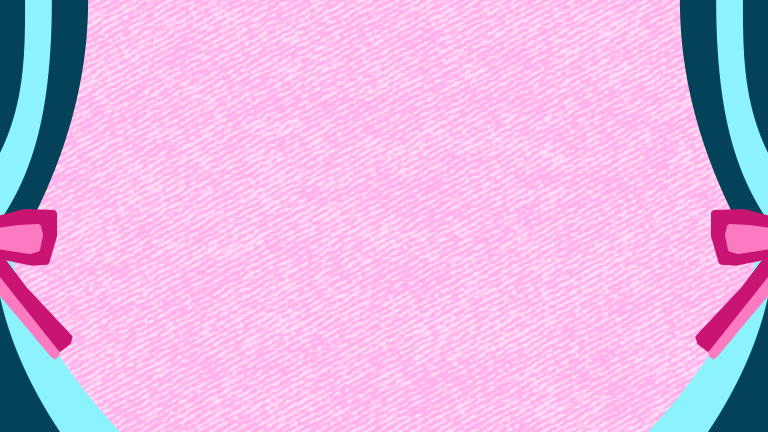
This background is drawn by a Shadertoy shader. Its source:

```glsl
// Pink denim backdrop framed by tied-back teal curtains with ribbon bows.
#define FABRIC_BASE vec3(1.0, 0.685, 0.915)
#define FABRIC_LIGHT vec3(1.0, 0.87, 0.965)
#define NAVY vec3(0.01, 0.26, 0.35)
#define CYAN vec3(0.55, 0.95, 0.99)
#define MAGENTA vec3(0.79, 0.08, 0.45)
#define ROSE vec3(0.99, 0.48, 0.75)
#define TWILL_ANGLE 0.5
#define TWILL_LINES 76.0
#define TIE_HEIGHT 0.46

const int CORNERS = 7;

float hash(vec2 p) {
    return fract(sin(dot(p, vec2(127.1, 311.7))) * 43758.5453);
}

float noise(vec2 p) {
    vec2 cell = floor(p), f = fract(p);
    f = f * f * (3.0 - 2.0 * f);
    float low = mix(hash(cell), hash(cell + vec2(1, 0)), f.x);
    float high = mix(hash(cell + vec2(0, 1)), hash(cell + vec2(1, 1)), f.x);
    return mix(low, high, f.y);
}

// Signed distance to a closed outline, negative inside
float sdOutline(vec2 p, vec2 v[CORNERS]) {
    float d = dot(p - v[0], p - v[0]);
    float side = 1.0;
    for (int i = 0, j = CORNERS - 1; i < CORNERS; j = i, i++) {
        vec2 edge = v[j] - v[i], w = p - v[i];
        vec2 gap = w - edge * clamp(dot(w, edge) / dot(edge, edge), 0.0, 1.0);
        d = min(d, dot(gap, gap));
        bvec3 crossing = bvec3(p.y >= v[i].y, p.y < v[j].y, edge.x * w.y > edge.y * w.x);
        if (all(crossing) || all(not(crossing))) side = -side;
    }
    return side * sqrt(d);
}

float cover(float d) {
    return clamp(0.5 - d * iResolution.y, 0.0, 1.0);
}

// Diagonal twill broken into short, uneven threads
vec3 denim(vec2 p) {
    float c = cos(TWILL_ANGLE), s = sin(TWILL_ANGLE);
    vec2 thread = vec2(c * p.x + s * p.y, c * p.y - s * p.x);
    float wobble = noise(p * 45.0) - 0.5;
    float twill = 0.5 + 0.5 * sin(6.2832 * thread.y * TWILL_LINES + 2.4 * wobble);
    float flecks = noise(thread * vec2(105.0, 170.0));
    float grain = noise(p * vec2(190.0, 230.0) + 31.0);
    float wear = noise(p * vec2(9.0, 24.0)) + noise(p * vec2(38.0, 17.0) + 7.0) - 1.0;
    float light = 0.38 * twill + 0.42 * flecks + 0.25 * grain + 0.12 * wear;
    return mix(FABRIC_BASE, FABRIC_LIGHT, smoothstep(0.28, 0.88, light));
}

vec3 curtain(vec3 color, vec2 p) {
    float y = p.y, t = 1.0 - p.y, t2 = t * t;
    if (y > TIE_HEIGHT) {
        color = mix(color, NAVY, cover(p.x - 0.204 + 0.5 * t2));
        color = mix(color, CYAN, cover(p.x - 0.120 + 0.25 * t2 + 0.8 * t2 * t2));
        return mix(color, NAVY, cover(p.x - 0.058 + 1.31 * t2 * t));
    }
    color = mix(color, CYAN, cover(0.8 * (p.x - 0.278 + 0.931 * y - 0.757 * y * y)));
    return mix(color, NAVY, cover(0.85 * (p.x - 0.139 + 0.667 * y - 0.711 * y * y)));
}

vec3 bow(vec3 color, vec2 p) {
    // Ribbon tail: underside, then face
    float under = sdOutline(p, vec2[CORNERS](
        vec2(-0.023, 0.394), vec2(0.069, 0.287), vec2(0.139, 0.197), vec2(0.134, 0.178),
        vec2(0.127, 0.171), vec2(0.120, 0.176), vec2(-0.023, 0.347))) - 0.003;
    float face = sdOutline(p, vec2[CORNERS](
        vec2(-0.023, 0.417), vec2(0.012, 0.394), vec2(0.058, 0.333), vec2(0.164, 0.220),
        vec2(0.160, 0.206), vec2(0.139, 0.190), vec2(-0.023, 0.394))) - 0.004;
    color = mix(color, ROSE, cover(under));
    color = mix(color, MAGENTA, cover(face));

    // Loop and its lining
    float loopShape = sdOutline(p, vec2[CORNERS](
        vec2(-0.023, 0.486), vec2(0.056, 0.507), vec2(0.123, 0.505), vec2(0.123, 0.454),
        vec2(0.106, 0.396), vec2(0.074, 0.394), vec2(-0.023, 0.414))) - 0.009;
    float lining = sdOutline(p, vec2[CORNERS](
        vec2(-0.023, 0.463), vec2(0.042, 0.472), vec2(0.088, 0.4745), vec2(0.0926, 0.456),
        vec2(0.086, 0.424), vec2(0.069, 0.419), vec2(-0.023, 0.433))) - 0.007;
    color = mix(color, MAGENTA, cover(loopShape));
    return mix(color, ROSE, cover(lining));
}

void mainImage(out vec4 fragColor, in vec2 fragCoord) {
    vec2 p = fragCoord / iResolution.y;
    float width = iResolution.x / iResolution.y;
    // Both sides share one mirrored coordinate
    vec2 side = vec2(min(p.x, width - p.x), p.y);
    vec3 color = bow(curtain(denim(p), side), side);
    fragColor = vec4(color, 1.0);
}
```
